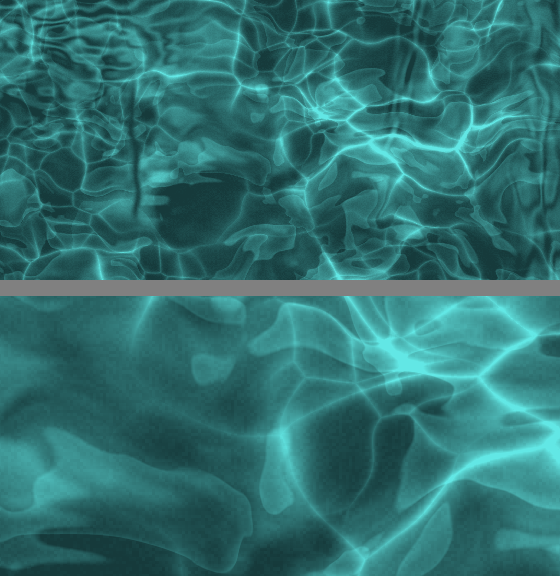
Top: the whole. Bottom: its middle third, enlarged.
Reproduce this texture procedurally as a Shadertoy shader.

```glsl
// Teal pool water: a net of caustic light over dark cells, with ripples and grain.
#define DEEP vec3(0.105, 0.275, 0.278)
#define BRIGHT vec3(0.36, 0.85, 0.84)
#define CELL_SCALE vec2(3.5, 5.6)
#define FINE_SCALE vec2(7.0, 10.5)
#define WARP 0.085
#define LINE_GAIN 0.7
#define SHEET_GAIN 0.36
#define HAZE_GAIN 0.38
#define RIPPLE_GAIN 0.9
#define GLINT_GAIN 0.3
#define GRAIN 0.065
#define DIM 0.11

float hash(vec2 p) {
    return fract(sin(dot(p, vec2(127.1, 311.7))) * 43758.5453);
}

vec2 hash2(vec2 p) {
    return vec2(hash(p), hash(p + 37.3));
}

float noise(vec2 p) {
    vec2 i = floor(p), f = fract(p);
    f = f * f * f * (f * (f * 6.0 - 15.0) + 10.0);
    float low = mix(hash(i), hash(i + vec2(1, 0)), f.x);
    float high = mix(hash(i + vec2(0, 1)), hash(i + vec2(1, 1)), f.x);
    return mix(low, high, f.y);
}

float fbm(vec2 p) {
    return 0.52 * noise(p) + 0.3 * noise(p * 2.03 + 17.0) + 0.18 * noise(p * 4.1 + 43.0);
}

vec2 swirl(vec2 p) {
    return 2.0 * vec2(noise(p), noise(p + 61.7)) - 1.0;
}

// x: gap between the two nearest cell centres, y: random tone of the cell
vec2 cells(vec2 p) {
    vec2 base = floor(p);
    float nearest = 9.0, second = 9.0, tone = 0.0;
    for (int j = -1; j <= 1; j++)
    for (int i = -1; i <= 1; i++) {
        vec2 id = base + vec2(i, j);
        float d = length(id + 0.1 + 0.8 * hash2(id) - p);
        if (d < nearest) {
            second = nearest;
            nearest = d;
            tone = hash(id + 5.9);
        } else {
            second = min(second, d);
        }
    }
    return vec2(second - nearest, tone);
}

// Folded light: sharp on one side, fading on the other
float sheet(vec2 p, float level) {
    float f = fbm(p) - level;
    return smoothstep(0.0, 0.03, f) * exp(-max(f, 0.0) * 10.0);
}

// Closed bands around the bumps of the surface
float ripple(vec2 p) {
    return sin(27.0 * fbm(p));
}

float caustics(vec2 p) {
    vec2 q = p + WARP * swirl(p * 3.3) + 0.32 * WARP * swirl(p * 10.0 + 9.0);
    float haze = smoothstep(0.38, 0.76, fbm(q * vec2(4.2, 6.0) + 3.0));

    // Main net with lines of uneven width and strength
    vec2 net = cells(q * CELL_SCALE + 2.0);
    float strength = smoothstep(0.2, 0.62, noise(p * 4.0 + 21.0));
    float width = mix(0.04, 0.11, noise(p * 6.0 + 8.0));
    float light = LINE_GAIN * strength * (0.65 + 0.5 * haze) * exp(-net.x / width);
    light += 0.12 * exp(-net.x / 0.2) + 0.13 * net.y * net.y;

    // Fainter fine net
    vec2 r = q + 0.03 * swirl(p * 8.0 + 31.0);
    float fine = exp(-cells(r * FINE_SCALE + 14.0).x / 0.1);
    light += 0.36 * fine * smoothstep(0.42, 0.72, noise(p * 3.6 + 51.0));

    // Soft patches and folded sheets
    light += HAZE_GAIN * haze;
    light += SHEET_GAIN * sheet(q * vec2(4.4, 7.0) + 71.0, 0.57);
    light += 0.7 * SHEET_GAIN * sheet(r * vec2(7.5, 9.0) + 93.0, 0.58);

    // Small glints and dimples, strongest where the water is lit
    float glint = fbm(r * vec2(13.0, 21.0) + 27.0) - 0.5;
    light += GLINT_GAIN * glint * (0.35 + 1.4 * haze);
    return light - DIM;
}

void mainImage(out vec4 fragColor, in vec2 fragCoord) {
    vec2 p = fragCoord / iResolution.y;
    float light = caustics(p);

    // Flat ripples in the upper left, upright ones along the right side
    vec2 bent = p + 0.025 * swirl(p * 8.0 + 4.0);
    float corner = 1.0 - smoothstep(0.2, 0.85, length((p - vec2(0.1, 1.0)) * vec2(0.9, 1.2)));
    float flatBand = ripple(bent * vec2(4.2, 9.0) + 12.0);
    light = mix(light, 0.65 * light + 0.09 + 0.25 * flatBand, RIPPLE_GAIN * corner);
    float side = smoothstep(1.76, 1.92, p.x);
    float uprightBand = ripple(bent * vec2(8.0, 3.0) + 33.0);
    light = mix(light, 0.7 * light + 0.06 + 0.16 * uprightBand, RIPPLE_GAIN * side);

    // Dark wavering post with bright water beside it
    float post = p.x - 0.48 - 0.03 * (noise(vec2(p.y * 13.0, 2.0)) - 0.5);
    float span = smoothstep(0.18, 0.26, p.y) * (1.0 - smoothstep(0.62, 0.78, p.y));
    float scallop = noise(vec2(p.x * 9.0, p.y * 24.0) + 6.0 + swirl(p * 9.0) * 0.4);
    light += span * 0.4 * smoothstep(0.4, 0.8, scallop) * exp(-pow((post - 0.07) / 0.07, 2.0));
    light = mix(light, -0.06, 0.9 * span * exp(-pow(post / 0.013, 2.0)));

    // Slanted shards
    float slant = p.x - mix(1.29, 1.5, p.y) + 0.02 * (noise(p * 11.0) - 0.5);
    float shard = noise(vec2(slant * 60.0, p.y * 8.0) + 19.0) - 0.5;
    light += 0.9 * shard * smoothstep(0.42, 0.6, p.y) * exp(-pow(slant / 0.045, 2.0));

    light += GRAIN * (hash(floor(p * 256.0)) - 0.5);
    fragColor = vec4(mix(DEEP, BRIGHT, clamp(light, -0.08, 1.1)), 1.0);
}
```
